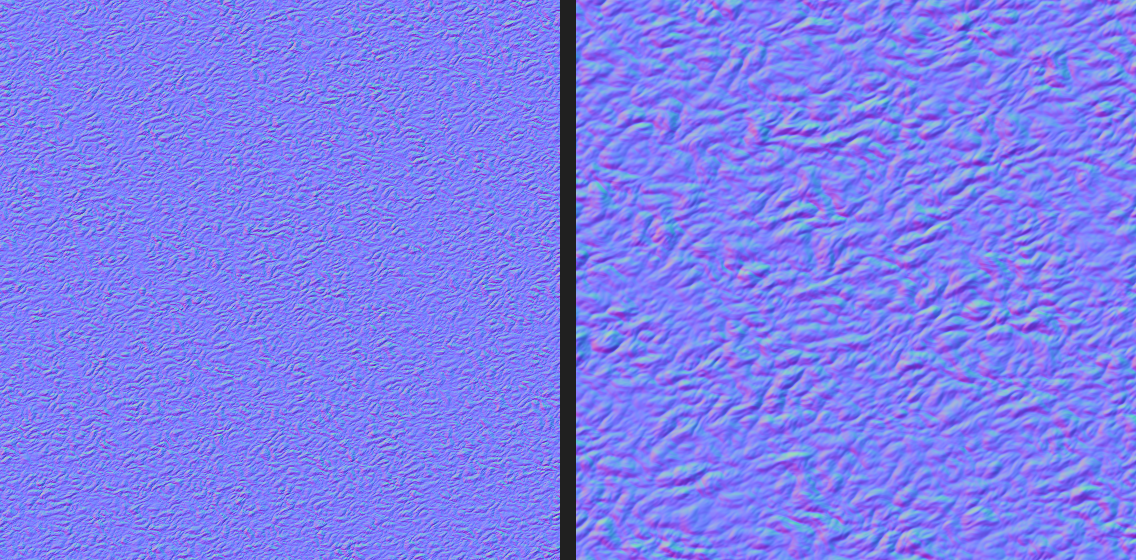
Left: the whole. Right: its middle third, enlarged.
Write a WebGL 1 fragment shader that draws this texture map.

```glsl
precision highp float;

uniform vec2 u_resolution;

const vec2 GRAIN_COUNT = vec2(56.0, 86.0); // grains are wider than tall
const float GRAIN_TILT = 0.30;             // radians, rising to the right
const float SAMPLE_STEP = 0.0009;          // half width of the slope filter
const float RELIEF = 0.38;
const float BLUE_FALLOFF = 3.0;            // darkening of blue on steep sides

float hash(vec2 cell) {
  vec3 p = fract(vec3(cell.xyx) * vec3(0.1031, 0.1030, 0.0973));
  p += dot(p, p.yzx + 33.33);
  return fract((p.x + p.y) * p.z);
}

vec2 latticeGradient(vec2 cell) {
  float angle = 6.28318 * hash(cell);
  return vec2(cos(angle), sin(angle));
}

float gradientNoise(vec2 p) {
  vec2 i = floor(p);
  vec2 f = p - i;
  vec2 u = f * f * f * (f * (f * 6.0 - 15.0) + 10.0);
  vec2 e = vec2(1.0, 0.0);
  float a = dot(latticeGradient(i), f);
  float b = dot(latticeGradient(i + e.xy), f - e.xy);
  float c = dot(latticeGradient(i + e.yx), f - e.yx);
  float d = dot(latticeGradient(i + e.xx), f - e.xx);
  return mix(mix(a, b, u.x), mix(c, d, u.x), u.y);
}

vec2 rotate(vec2 p, float angle) {
  float c = cos(angle);
  float s = sin(angle);
  return vec2(c * p.x + s * p.y, c * p.y - s * p.x);
}

// Rounded lumps divided by narrow creases
float lumps(vec2 p, float softness) {
  float n = gradientNoise(p);
  return sqrt(n * n + softness);
}

float plasterHeight(vec2 uv) {
  vec2 p = rotate(uv, GRAIN_TILT) * GRAIN_COUNT + 40.0;
  p += 0.35 * vec2(gradientNoise(p * 0.45 + 17.0), gradientNoise(p * 0.45 + 71.0));
  float height = 0.0;
  float amplitude = 1.0;
  float frequency = 1.0;
  for (int octave = 0; octave < 3; octave++) {
    height += amplitude * lumps(p * frequency, 0.003) / frequency;
    amplitude *= 0.82;
    frequency *= 1.83;
    p = rotate(p, 0.12) + 31.7;
  }
  return height / GRAIN_COUNT.y;
}

vec2 surfaceSlope(vec2 uv, float halfStep) {
  vec2 e = vec2(halfStep, 0.0);
  return vec2(
    plasterHeight(uv + e.xy) - plasterHeight(uv - e.xy),
    plasterHeight(uv + e.yx) - plasterHeight(uv - e.yx)
  ) / (2.0 * halfStep);
}

// Smooth and coarse patches of the coat
float roughness(vec2 uv) {
  float broad = gradientNoise(uv * 7.0 + 5.0);
  float local = gradientNoise(rotate(uv, GRAIN_TILT) * vec2(24.0, 34.0) + 9.0);
  return 1.0 + 0.25 * broad + 0.75 * local;
}

// Packs a slope into the channels of a tangent-space normal
vec3 encodeNormal(vec2 slope) {
  float steepness = dot(slope, slope);
  vec2 tilt = vec2(slope.x, -slope.y) * inversesqrt(1.0 + steepness);
  float facing = inversesqrt(1.0 + BLUE_FALLOFF * steepness);
  return 0.5 + 0.5 * vec3(tilt, facing);
}

void main() {
  vec2 uv = gl_FragCoord.xy / u_resolution;
  vec2 slope = RELIEF * roughness(uv) * surfaceSlope(uv, SAMPLE_STEP);
  gl_FragColor = vec4(encodeNormal(slope), 1.0);
}
```
